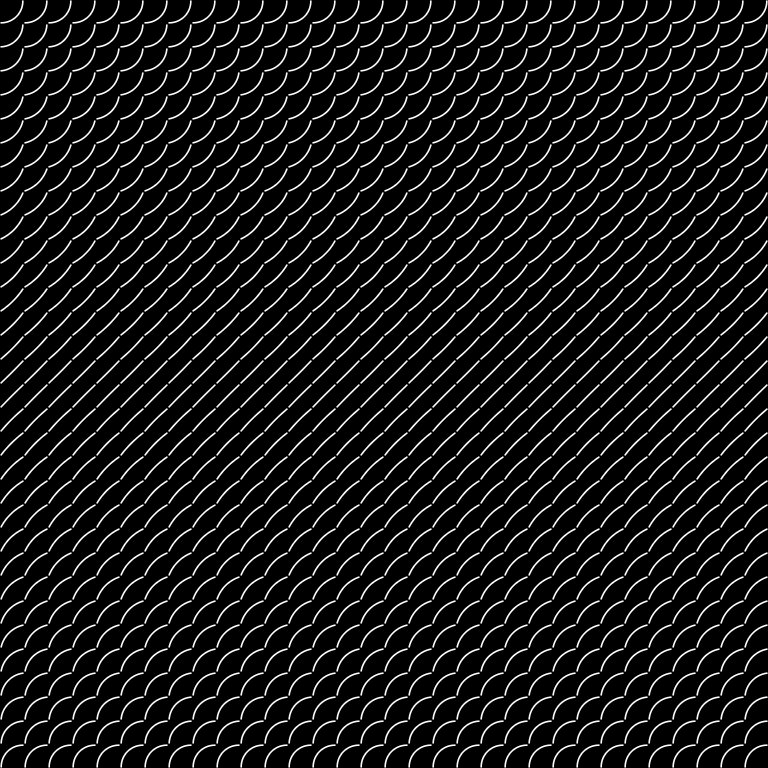
Write a Shadertoy shader that draws this pattern.

```glsl
const float CELLS = 32.0;         // repeats across and down
const float LINE_WIDTH = 0.067;   // in cells
const float END_INSET = 0.05;     // gap from cell corner to arc end, in cells
const float MAX_SAGITTA = 0.4142; // quarter circle: tan(pi / 8) half chords
const vec3 BACKGROUND = vec3(0.0);
const vec3 LINE_COLOR = vec3(1.0);

// Distance to an arc with its chord on the x axis, rising to y = sagitta
float arcDistance(vec2 p, float halfChord, float sagitta) {
    p.y *= sign(sagitta);
    float rise = abs(sagitta);
    float radius = (halfChord * halfChord + rise * rise) / (2.0 * rise);
    float centerDepth = radius - rise;
    vec2 q = vec2(abs(p.x), p.y + centerDepth);
    vec2 end = vec2(halfChord, centerDepth);

    // Inside the sector measure to the circle, outside it to the arc end
    bool inSector = q.x * end.y < q.y * end.x;
    return inSector ? abs(length(q) - radius) : length(q - end);
}

void mainImage(out vec4 fragColor, in vec2 fragCoord) {
    vec2 grid = fragCoord / iResolution.y * CELLS;
    float pixel = CELLS / iResolution.y;
    vec2 local = fract(grid) - 0.5;

    // x along the rising diagonal, y towards the lower right
    vec2 diagonal = vec2(local.x + local.y, local.x - local.y) * sqrt(0.5);

    // Bend runs from -1 in the bottom row to +1 in the top row
    float bend = 2.0 * floor(grid.y) / (CELLS - 1.0) - 1.0;
    float halfChord = (0.5 - END_INSET) * sqrt(2.0);
    float dist = arcDistance(diagonal, halfChord, bend * MAX_SAGITTA * halfChord);

    float coverage = clamp(0.5 + (0.5 * LINE_WIDTH - dist) / pixel, 0.0, 1.0);
    fragColor = vec4(mix(BACKGROUND, LINE_COLOR, coverage), 1.0);
}
```
